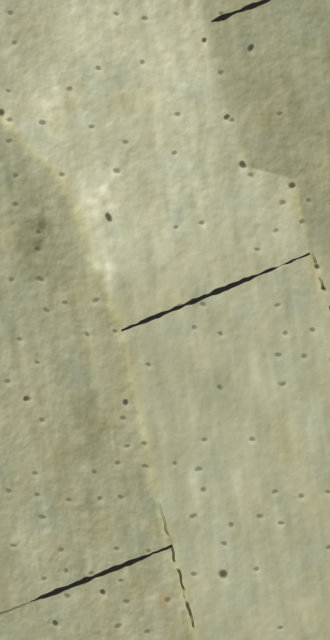
This texture is drawn by a WebGL 2 fragment shader. Its source:

```glsl
#version 300 es
precision highp float;
// Weathered stone slabs: pale olive blocks with slanted dark cracks and worn joints.
// Cellular bump noise gives embossed grain and streaks; polylines split the slabs,
// and soft patches, pits and tapered segments add the wear.
uniform vec2 u_resolution;
out vec4 outColor;

const vec3 STONE = vec3(0.650, 0.648, 0.525);
const vec3 WARM_TINT = vec3(1.0, 0.97, 0.80);
const vec3 CRACK_COLOR = vec3(0.13, 0.12, 0.115);
const vec3 PIT_COLOR = vec3(0.25, 0.24, 0.18);
const vec3 RUST = vec3(0.70, 0.58, 0.40);
const vec2 LIGHT_STEP = vec2(-0.0022, 0.0028);
const float RELIEF = 0.075;
const float STREAK = 0.034;
const float MOTTLE = 0.020;
const float CRACK_WIDTH = 0.0031;

// Joint corners, ordered from top to bottom
const vec2 LEFT_JOINT[6] = vec2[6](vec2(-0.03, 0.85), vec2(0.098, 0.72),
    vec2(0.191, 0.484), vec2(0.247, 0.219), vec2(0.267, 0.146), vec2(0.312, -0.01));
const vec2 RIGHT_JOINT[6] = vec2[6](vec2(0.312, 1.01), vec2(0.355, 0.82),
    vec2(0.385, 0.74), vec2(0.455, 0.72), vec2(0.483, 0.603), vec2(0.53, 0.46));
// Soft tone patches: centre, radius, brightness
const vec4 PATCHES[11] = vec4[11](vec4(0.156, 0.69, 0.030, 0.12),
    vec4(0.163, 0.583, 0.028, 0.09), vec4(0.078, 0.83, 0.035, 0.08),
    vec4(0.143, 0.95, 0.060, 0.04), vec4(0.26, 0.87, 0.070, 0.035),
    vec4(0.26, 0.66, 0.100, 0.030), vec4(0.065, 0.63, 0.042, -0.09),
    vec4(0.137, 0.31, 0.045, -0.06), vec4(0.03, 0.95, 0.060, -0.04),
    vec4(0.46, 0.86, 0.090, -0.025), vec4(0.43, 0.27, 0.120, 0.015));
// Large pits: centre, radius
const vec3 PITS[14] = vec3[14](vec3(0.378, 0.743, 0.007), vec3(0.456, 0.711, 0.007),
    vec3(0.169, 0.661, 0.008), vec3(0.355, 0.818, 0.006), vec3(0.001, 0.824, 0.009),
    vec3(0.319, 0.937, 0.007), vec3(0.391, 0.926, 0.006), vec3(0.495, 0.583, 0.006),
    vec3(0.349, 0.104, 0.009), vec3(0.160, 0.076, 0.006), vec3(0.506, 0.549, 0.005),
    vec3(0.044, 0.378, 0.006), vec3(0.196, 0.371, 0.006), vec3(0.087, 0.027, 0.007));

vec3 hash3(vec2 cell) {
    vec3 h = fract(cell.xyx * vec3(0.1031, 0.1030, 0.0973));
    h += dot(h, h.yxz + 33.33);
    return fract((h.xxy + h.yzz) * h.zyx);
}

// Cellular noise: one smooth random bump per cell, about -1 to 1
float bumps(vec2 p) {
    vec2 cell = floor(p);
    float sum = 0.0;
    for (int j = -1; j <= 1; j++)
        for (int i = -1; i <= 1; i++) {
            vec2 c = cell + vec2(i, j);
            vec3 h = hash3(c + 50.0);
            vec2 d = p - c - h.xy;
            float w = max(0.0, 1.0 - dot(d, d));
            sum += (h.z * 2.0 - 1.0) * w * w * w;
        }
    return sum;
}

float surface(vec2 p) {
    return bumps(p * vec2(48.0, 36.0)) + 0.55 * bumps(p * 95.0 + 7.0)
        + 0.28 * bumps(p * 190.0 + 19.0);
}

// Horizontal position of a joint at height y
float jointX(vec2 corners[6], float y) {
    float x = corners[0].x;
    for (int i = 0; i < 5; i++) {
        vec2 a = corners[i], b = corners[i + 1];
        x += (b.x - a.x) * clamp((a.y - y) / (a.y - b.y), 0.0, 1.0);
    }
    return x;
}

float crack(vec2 p, vec2 a, vec2 b, float width, float px) {
    vec2 ab = b - a;
    float t = clamp(dot(p - a, ab) / dot(ab, ab), 0.0, 1.0);
    float taper = mix(0.45, 1.0, smoothstep(0.0, 0.08, t) * smoothstep(1.0, 0.6, t));
    float w = width * taper * (1.0 + 0.6 * bumps(vec2(length(ab) * t * 60.0, a.x * 90.0)));
    return 1.0 - smoothstep(w - px, w + px, length(p - a - ab * t));
}

void main() {
    vec2 p = gl_FragCoord.xy / u_resolution.y;
    float px = 1.0 / u_resolution.y;
    float coarse = bumps(p * 17.0 + 3.0);
    float fine = bumps(p * 75.0 + 31.0);
    vec2 rough = p + 0.0025 * vec2(fine, bumps(p * 80.0 + 60.0));
    float leftSide = rough.x - jointX(LEFT_JOINT, p.y);
    float rightSide = rough.x - jointX(RIGHT_JOINT, p.y);
    float leftSlab = 1.0 - smoothstep(-0.012, 0.012, leftSide);
    float rightSlab = smoothstep(-0.012, 0.012, rightSide) * smoothstep(0.50, 0.62, p.y);

    // Slab tones, patches and streaks along the slabs
    float tone = 0.012 - 0.035 * leftSlab - 0.055 * rightSlab + MOTTLE * coarse;
    tone += 0.03 * smoothstep(0.5, 0.65, p.y) * (1.0 - leftSlab) * (1.0 - rightSlab);
    for (int i = 0; i < 11; i++) {
        vec2 d = (p - PATCHES[i].xy) / PATCHES[i].z * vec2(1.0, 0.7);
        tone += PATCHES[i].w * exp(-dot(d, d)) * (1.0 + 0.8 * fine);
    }
    vec2 grain = vec2(p.x + 0.14 * p.y, p.y);
    tone += STREAK * (bumps(grain * vec2(65.0, 13.0)) + 0.5 * bumps(grain * vec2(140.0, 24.0)));
    float roughness = mix(0.6, 1.0, max(leftSlab, smoothstep(0.45, 0.8, p.y)));
    tone += RELIEF * roughness * (surface(p) - surface(p + LIGHT_STEP));

    // Pale worn ridges beside the joints
    float ridge = exp(-pow((leftSide + 0.002) / 0.010, 2.0))
        + 0.8 * exp(-pow(rightSide / 0.008, 2.0)) * smoothstep(0.9, 0.7, p.y);
    tone += 0.055 * ridge * (0.8 + 0.6 * fine);
    vec3 color = (STONE + tone) * mix(vec3(1.0), WARM_TINT, 0.35 * clamp(ridge, 0.0, 1.0));
    color += vec3(0.012, 0.0, -0.014) * bumps(p * 24.0 + 90.0);
    color = mix(color, RUST, 0.6 * exp(-pow(length(rough - vec2(0.257, 0.06)) / 0.010, 2.0)));

    // Large pits with a lit lower lip, then small scattered ones
    for (int i = 0; i < 14; i++) {
        vec2 d = (rough - PITS[i].xy) / PITS[i].z;
        color += 0.07 * exp(-dot(d + vec2(-0.5, 1.1), d + vec2(-0.5, 1.1)));
        color = mix(color, PIT_COLOR, 0.75 * smoothstep(1.0, 0.3, length(d)));
    }
    vec2 cell = floor(p * 24.0);
    vec3 h = hash3(cell + 11.0);
    vec2 d = (rough * 24.0 - cell - 0.25 - 0.5 * h.xy) * vec2(1.0, 1.4);
    float chance = step(0.72 - 0.2 * leftSlab, h.z);
    color += 0.05 * chance * exp(-40.0 * dot(d + vec2(-0.05, 0.15), d + vec2(-0.05, 0.15)));
    color = mix(color, PIT_COLOR, 0.42 * chance * smoothstep(0.17, 0.04, length(d)));

    // Broken dark seams, then the main cracks
    float broken = smoothstep(-0.15, 0.25, bumps(vec2(p.y * 55.0, 4.0)) + 0.3 * fine);
    float leftSeam = smoothstep(0.0032, 0.0008, abs(leftSide - 0.001)) * smoothstep(0.24, 0.12, p.y);
    float rightSeam = smoothstep(0.0035, 0.001, abs(rightSide - 0.006))
        * smoothstep(0.61, 0.58, p.y) * smoothstep(0.46, 0.52, p.y);
    color = mix(color, PIT_COLOR, 0.8 * broken * max(leftSeam, rightSeam));
    vec2 edge = p + 0.0008 * vec2(fine, bumps(p * 110.0));
    float dark = crack(edge, vec2(0.191, 0.484), vec2(0.483, 0.603), CRACK_WIDTH, px);
    dark = max(dark, crack(edge, vec2(0.332, 0.967), vec2(0.440, 1.008), CRACK_WIDTH, px));
    dark = max(dark, crack(edge, vec2(0.049, 0.060), vec2(0.267, 0.146), CRACK_WIDTH, px));
    dark = max(dark, 0.4 * crack(edge, vec2(-0.01, 0.037), vec2(0.05, 0.060), 0.0015, px));
    outColor = vec4(mix(color, CRACK_COLOR, 0.93 * dark), 1.0);
}
```
